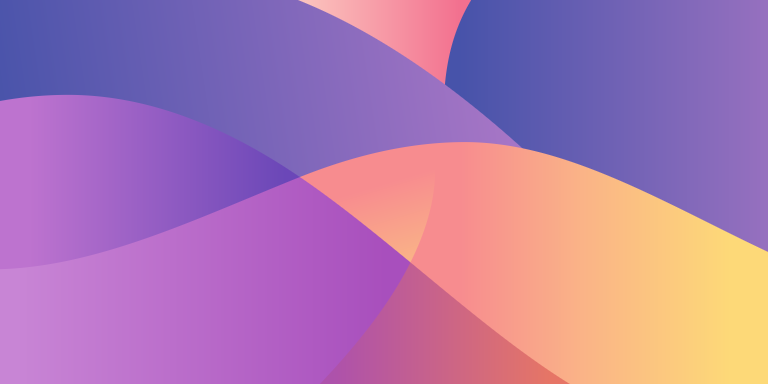
Give the GLSL for this background, as a Shadertoy shader.

```glsl
// Overlapping translucent waves in indigo, violet, coral and amber gradients.

// Gradient end colours
const vec3 INDIGO = vec3(0.28, 0.325, 0.665);
const vec3 LILAC = vec3(0.65, 0.46, 0.775);
const vec3 LAVENDER = vec3(0.59, 0.44, 0.75);
const vec3 BLUSH = vec3(0.985, 0.76, 0.74);
const vec3 ROSE = vec3(0.95, 0.44, 0.56);
const vec3 ORCHID = vec3(0.74, 0.45, 0.81);
const vec3 VIOLET = vec3(0.42, 0.28, 0.72);
const vec3 MAUVE = vec3(0.785, 0.52, 0.835);
const vec3 MAGENTA = vec3(0.66, 0.31, 0.74);
const vec3 PLUM = vec3(0.68, 0.32, 0.67);
const vec3 TERRACOTTA = vec3(0.90, 0.46, 0.40);
const vec3 CORAL = vec3(0.97, 0.55, 0.56);
const vec3 APRICOT = vec3(0.98, 0.70, 0.53);
const vec3 AMBER = vec3(0.992, 0.85, 0.47);

// Curve knots: position, value, slope, in units of the canvas height
const vec3 VIOLET_WAVE[4] = vec3[4](
    vec3(0.0, 0.737, 0.18), vec3(0.177, 0.753, 0.0),
    vec3(0.781, 0.539, -0.68), vec3(1.484, 0.0, -0.62));
const vec3 CORAL_WAVE[4] = vec3[4](
    vec3(0.0, 0.299, 0.03), vec3(0.781, 0.539, 0.40),
    vec3(1.211, 0.630, 0.0), vec3(2.0, 0.344, -0.47));
const vec3 BAND_START = vec3(0.776, 1.0, -0.40);
const vec3 BAND_END = vec3(1.357, 0.617, -0.90);
const vec3 NOTCH_LOW = vec3(0.784, 1.159, 0.10);
const vec3 NOTCH_HIGH = vec3(1.0, 1.227, 0.60);
const vec3 ARC_LOW = vec3(0.0, 0.833, 0.95);
const vec3 ARC_MID = vec3(0.315, 1.068, 0.50);
const vec3 ARC_HIGH = vec3(0.557, 1.133, 0.0);

// Cubic Hermite segment, extended by straight lines past both knots
float segment(float x, vec3 a, vec3 b) {
    float span = b.x - a.x;
    float t = clamp((x - a.x) / span, 0.0, 1.0);
    float u = 1.0 - t;
    float y = mix(a.y, b.y, t * t * (3.0 - 2.0 * t));
    y += span * t * u * (a.z * u - b.z * t);
    return y + a.z * min(x - a.x, 0.0) + b.z * max(x - b.x, 0.0);
}

float wave(float x, vec3 knots[4]) {
    float y = segment(x, knots[0], knots[1]);
    for (int i = 1; i < 3; i++) {
        if (x > knots[i].x) y = segment(x, knots[i], knots[i + 1]);
    }
    return y;
}

// One-pixel soft edge: 1 where d is positive
float cover(float d) {
    float width = max(length(vec2(dFdx(d), dFdy(d))), 1e-5);
    return clamp(0.5 + d / width, 0.0, 1.0);
}

vec3 ramp(vec3 from, vec3 to, float start, float end, float x) {
    return mix(from, to, clamp((x - start) / (end - start), 0.0, 1.0));
}

void mainImage(out vec4 fragColor, in vec2 fragCoord) {
    vec2 p = fragCoord / iResolution.xy * vec2(2.0, 1.0);

    // Coverage of each curved shape
    float inViolet = cover(wave(p.x, VIOLET_WAVE) - p.y);
    float inCoral = cover(wave(p.x, CORAL_WAVE) - p.y);
    float inBand = cover(segment(p.x, BAND_START, BAND_END) - p.y);
    float pastNotch = cover(p.x - segment(p.y, NOTCH_LOW, NOTCH_HIGH));
    float arcX = p.y < ARC_MID.x ? segment(p.y, ARC_LOW, ARC_MID)
                                : segment(p.y, ARC_MID, ARC_HIGH);
    float pastArc = cover(p.x - arcX);

    // Upper background and diagonal band
    vec3 pink = ramp(BLUSH, ROSE, 0.80, 1.20, p.x);
    vec3 blue = ramp(INDIGO, LAVENDER, 1.20, 2.0, p.x);
    vec3 band = ramp(INDIGO, LILAC, 0.08, 1.42, p.x + 0.15 * p.y);
    vec3 sky = mix(mix(pink, blue, pastNotch), band, inBand);

    // Left violet wave over the band
    vec3 violet = ramp(ORCHID, VIOLET, 0.08, 0.74, p.x);
    vec3 upper = mix(sky, violet, inViolet);

    // Coral wave with a warm wedge left of the arc
    vec3 wedge = ramp(CORAL, APRICOT, -0.22, 0.0, 0.3 * p.x - p.y);
    vec3 warm = ramp(CORAL, APRICOT, 1.20, 1.51, p.x);
    warm = mix(warm, AMBER, clamp((p.x - 1.51) / 0.39, 0.0, 1.0));
    vec3 coral = mix(wedge, warm, pastArc);

    // Overlap of the two waves, split by the arc
    vec3 magenta = ramp(MAUVE, MAGENTA, 0.05, 1.0, p.x);
    vec3 ember = ramp(PLUM, TERRACOTTA, 0.87, 1.43, p.x);
    vec3 overlap = mix(magenta, ember, pastArc);

    vec3 lower = mix(coral, overlap, inViolet);
    fragColor = vec4(mix(upper, lower, inCoral), 1.0);
}
```
